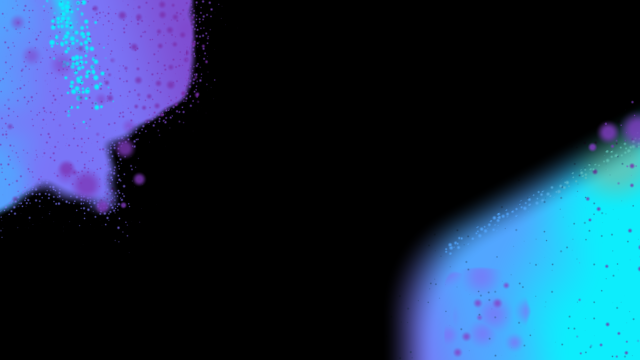
Reproduce this background procedurally as a Shadertoy shader.

```glsl
// Two glowing clouds of coloured powder in opposite corners of a black field.
// Each cloud is a smooth distance field with gradient fills; cellular dots
// supply the spray along the rims and the speckles and blots inside.
#define CYAN vec3(0.05, 0.93, 0.99)
#define SKY vec3(0.32, 0.65, 1.00)
#define PERIWINKLE vec3(0.48, 0.46, 0.97)
#define VIOLET vec3(0.50, 0.28, 0.80)
#define PLUM vec3(0.47, 0.17, 0.66)
#define SEA_GREEN vec3(0.38, 0.77, 0.72)
#define SPRAY_REACH 0.035
#define GLOW_WIDTH 0.075

vec3 hash3(vec2 cell) {
    vec3 q = fract(cell.xyx * vec3(0.1031, 0.1030, 0.0973));
    q += dot(q, q.yxz + 33.33);
    return fract((q.xxy + q.yzz) * q.zyx);
}

float smoothMin(float a, float b, float k) {
    float h = max(k - abs(a - b), 0.0) / k;
    return min(a, b) - h * h * k * 0.25;
}

float smoothMax(float a, float b, float k) {
    return -smoothMin(-a, -b, k);
}

// Coverage of jittered cellular dots; density removes or shrinks them.
float dots(vec2 p, float scale, float radius, float softness, float density) {
    float pixel = scale / iResolution.y;
    vec2 q = p * scale, cell = floor(q);
    float cover = 0.0;
    for (int y = -1; y <= 1; y++)
    for (int x = -1; x <= 1; x++) {
        vec2 id = cell + vec2(x, y);
        vec3 h = hash3(id + scale);
        float keep = smoothstep(0.0, 0.15, density - h.z);
        float r = radius * mix(0.35, 1.0, fract(h.z * 17.0)) * keep;
        float d = length(q - id - 0.15 - 0.7 * h.xy);
        cover = max(cover, keep * (1.0 - smoothstep(r * (1.0 - softness) - pixel, r + pixel, d)));
    }
    return cover;
}

float blot(vec2 p, vec2 centre, float radius) {
    return 1.0 - smoothstep(radius * 0.3, radius * 1.25, length(p - centre));
}

float ripple(vec2 p) {
    return sin(p.x * 41.0 + 3.0 * sin(p.y * 23.0)) + 0.6 * sin(p.y * 67.0 + p.x * 38.0);
}

// Upper left: a tall body joined to a wing that leans right.
vec3 upperCloud(vec2 p, vec3 color) {
    float body = smoothMax(p.x - 0.308, 0.535 - 0.40 * p.x - p.y, 0.05);
    float wing = smoothMax(p.x - 0.535, 0.60 + 0.62 * (p.x - 0.305) - p.y, 0.06);
    float d = smoothMin(body, wing, 0.03) + 0.005 * ripple(p);
    float right = smoothstep(0.24, 0.50, p.x);

    // Fill: blue at the left, violet at the right, a cyan vein between.
    vec3 fill = mix(SKY, PERIWINKLE, smoothstep(-0.06, 0.16, p.x + 0.03 * ripple(p * 0.25)));
    fill = mix(fill, PERIWINKLE, 0.7 * exp(-pow((p.y - 0.66) / 0.07, 2.0)));
    fill = mix(fill, SKY, 0.8 * (1.0 - smoothstep(0.0, 0.07, p.y - 0.53 + 0.4 * p.x))
                              * (1.0 - smoothstep(0.02, 0.12, p.x)));
    fill = mix(fill, VIOLET, 0.85 * smoothstep(0.28, 0.54, p.x + 0.25 * (p.y - 0.85)));
    float offset = (p.x - 0.235 + 0.22 * (p.y - 0.72)) / 0.032;
    float vein = exp(-offset * offset) * smoothstep(0.66, 0.78, p.y);
    fill = mix(fill, CYAN, vein * smoothstep(0.80, 1.02, p.y) * 0.75);
    float scatter = exp(-offset * offset * 0.3) * smoothstep(0.61, 0.78, p.y);
    fill = mix(fill, CYAN, dots(p, 72.0, 0.65, 0.4, scatter * 0.85));

    // Blots and specks inside.
    fill = mix(fill, VIOLET, 0.65 * dots(p, 9.0, 0.48, 0.85, 0.45));
    fill = mix(fill, PLUM, 0.70 * dots(p, 28.0, 0.40, 0.7, 0.15 + 0.55 * right));
    fill = mix(fill, PLUM, 0.75 * dots(p, 95.0, 0.28, 0.4, 0.25));
    float softEdge = mix(0.024, 0.012, right);
    color = mix(color, fill, 1.0 - smoothstep(-softEdge, softEdge, d));

    // Fine spray below, coarse spray along the right side.
    float spray = exp(-max(d, 0.0) / SPRAY_REACH) * smoothstep(-0.03, 0.0, d);
    color = mix(color, mix(PERIWINKLE, VIOLET, right), 0.85 * dots(p, 105.0, 0.36, 0.4, spray * 0.85));
    color = mix(color, PLUM, 0.9 * dots(p, 36.0, 0.42, 0.6, spray * 0.8 * smoothstep(0.32, 0.48, p.x)));

    float large = max(blot(p, vec2(0.240, 0.486), 0.042), blot(p, vec2(0.347, 0.588), 0.028));
    large = max(large, max(blot(p, vec2(0.387, 0.502), 0.018), blot(p, vec2(0.285, 0.426), 0.020)));
    large = max(large, max(blot(p, vec2(0.343, 0.430), 0.009), blot(p, vec2(0.185, 0.532), 0.023)));
    return mix(color, mix(VIOLET, PLUM, 0.55), 0.8 * large);
}

// Lower right: a rounded mound with a wide haze and a beaded ridge.
vec3 lowerCloud(vec2 p, vec3 color) {
    float ridge = 0.87 * (p.y - 0.34 - 0.56 * (p.x - 1.25));
    float d = smoothMax(1.135 - p.x, ridge, 0.17);
    float across = p.x - 0.25 * p.y + 0.015 * ripple(p * 0.3);

    vec3 fill = mix(PERIWINKLE, SKY, smoothstep(1.12, 1.36, p.x + 0.22 * p.y));
    fill = mix(fill, CYAN, smoothstep(1.31, 1.60, across));
    fill = mix(fill, SEA_GREEN, 0.9 * blot(p, vec2(1.71, 0.56), 0.12));
    float leftSide = smoothstep(1.19, 1.27, p.x) * (1.0 - smoothstep(1.38, 1.54, p.x));
    float low = 1.0 - smoothstep(0.18, 0.30, p.y);
    fill = mix(fill, PERIWINKLE, 0.75 * dots(p, 10.0, 0.65, 0.9, 0.7 * leftSide * low));
    fill = mix(fill, VIOLET, 0.85 * dots(p, 23.0, 0.48, 0.75, 0.42 * leftSide * low));
    fill = mix(fill, PLUM, 0.8 * dots(p, 34.0, 0.27, 0.5, 0.24 * smoothstep(1.52, 1.70, p.x)));
    fill = mix(fill, SKY * 0.5, 0.8 * dots(p, 65.0, 0.24, 0.4, 0.15));
    color = mix(color, fill, 1.0 - smoothstep(-GLOW_WIDTH, GLOW_WIDTH, d));

    // Beads that follow the ridge, then violet puffs above its far end.
    float bead = exp(-pow((ridge + 0.025) / 0.018, 2.0)) * smoothstep(1.20, 1.27, p.x);
    vec3 beadColor = mix(SKY, SEA_GREEN, smoothstep(1.42, 1.68, p.x));
    color = mix(color, beadColor, 0.85 * dots(p, 82.0, 0.45, 0.4, bead * 0.8));
    float puff = max(blot(p, vec2(1.690, 0.632), 0.030), blot(p, vec2(1.772, 0.640), 0.048));
    puff = max(puff, blot(p, vec2(1.646, 0.591), 0.012));
    float loose = blot(p, vec2(1.74, 0.62), 0.12);
    puff = max(puff, dots(p, 48.0, 0.28, 0.5, 0.38 * loose));
    return mix(color, mix(VIOLET, PLUM, 0.4), 0.85 * puff);
}

void mainImage(out vec4 fragColor, in vec2 fragCoord) {
    vec2 p = fragCoord / iResolution.y;
    fragColor = vec4(lowerCloud(p, upperCloud(p, vec3(0.0))), 1.0);
}
```
